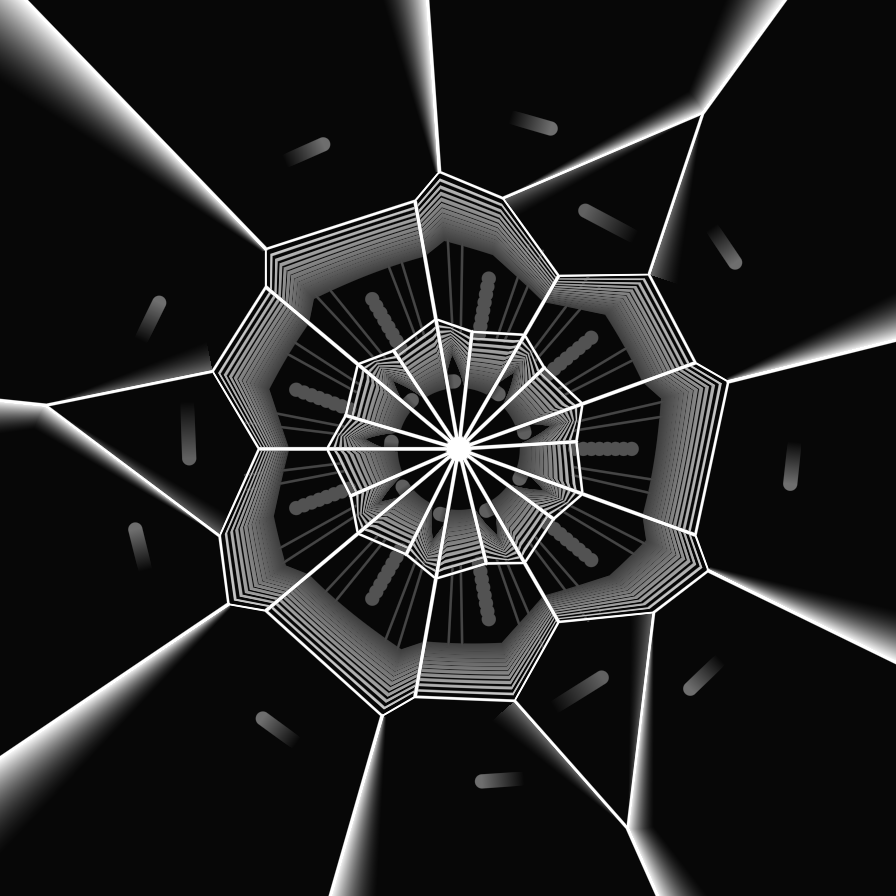
Reproduce this background procedurally as a WebGL 1 fragment shader.

```glsl
precision highp float;
// Monochrome spider web: radial threads, nested polygon bands, glowing rays and drifting comets.
uniform vec2 u_resolution;

const float BACKGROUND = 0.028;
const vec2 WEB_CENTER = vec2(0.512, 0.499);

// Folds the plane into sectors, each lying along +x (angles in degrees).
vec2 sector(vec2 p, float start, float period) {
  float a = degrees(atan(p.y, p.x)) - start;
  a = radians(mod(a + period * 0.5, period) - period * 0.5);
  return length(p) * vec2(cos(a), sin(a));
}

float cover(float d, float px) {
  return 1.0 - smoothstep(-px, px, d);
}

// Radius of the straight edge between polar points (degrees, radius).
float chord(float angle, vec2 a, vec2 b) {
  float toA = sin(radians(angle - a.x));
  float toB = sin(radians(b.x - angle));
  return a.y * b.y * sin(radians(b.x - a.x)) / (a.y * toA + b.y * toB);
}

// Outer outline, repeated every 120 degrees.
float outerRadius(float angle) {
  float a = mod(angle - 14.0, 120.0) + 14.0;
  if (a < 20.0) return chord(a, vec2(14.0, 0.31), vec2(20.0, 0.281));
  if (a < 42.5) return chord(a, vec2(20.0, 0.281), vec2(42.5, 0.288));
  if (a < 60.0) return chord(a, vec2(42.5, 0.288), vec2(60.0, 0.223));
  if (a < 80.0) return chord(a, vec2(60.0, 0.223), vec2(80.0, 0.284));
  if (a < 94.0) return chord(a, vec2(80.0, 0.284), vec2(94.0, 0.31));
  if (a < 100.0) return chord(a, vec2(94.0, 0.31), vec2(100.0, 0.281));
  return chord(a, vec2(100.0, 0.281), vec2(134.0, 0.31));
}

// Inner outline, repeated every 40 degrees.
float innerRadius(float angle) {
  float a = mod(angle - 3.5, 40.0) + 3.5;
  if (a < 20.0) return chord(a, vec2(3.5, 0.1315), vec2(20.0, 0.147));
  return chord(a, vec2(20.0, 0.147), vec2(43.5, 0.1315));
}

// Nested lines that crowd together and darken toward the inside.
float band(float r, float outer, float inner, float lines, float px) {
  float depth = outer - inner;
  float t = (outer - r) / depth;
  float phase = lines * t + 5.0 * t * t;
  float soft = (lines + 10.0 * t) * px / depth;
  float stripe = cover(abs(fract(phase + 0.5) - 0.5) - 0.14 - 0.6 * t, soft);
  float shade = mix(0.95, 0.24, pow(clamp(t, 0.0, 1.0), 0.65));
  return shade * stripe * cover(r - outer, px) * cover(inner - r, px);
}

// x: distance to a segment, y: position along it.
vec2 segment(vec2 p, vec2 a, vec2 b) {
  vec2 d = b - a;
  float h = clamp(dot(p - a, d) / dot(d, d), 0.0, 1.0);
  return vec2(length(p - a - d * h), h);
}

float thread(vec2 p, vec2 a, vec2 b, float halfWidth, float px) {
  return cover(segment(p, a, b).x - halfWidth, px);
}

// One-sided glow right of a segment, with a width at each end.
float sideGlow(vec2 p, vec2 a, vec2 b, float widthA, float widthB) {
  vec2 d = b - a;
  float h = dot(p - a, d) / dot(d, d);
  float side = dot(p - a, vec2(d.y, -d.x)) / length(d);
  float fall = clamp(1.0 - side / max(mix(widthA, widthB, h), 0.0005), 0.0, 1.0);
  return fall * fall * step(0.0, side) * step(0.0, h) * step(h, 1.0);
}

// Round head with a fading tangential tail.
float comet(vec2 p, float radius, float tail, float px) {
  vec2 s = segment(p, vec2(radius, 0.0), vec2(radius, tail));
  return cover(s.x - 0.008, px) * (1.0 - s.y);
}

void main() {
  float px = 0.8 / min(u_resolution.x, u_resolution.y);
  vec2 p = gl_FragCoord.xy / u_resolution - WEB_CENTER;
  float r = length(p);
  float angle = degrees(atan(p.y, p.x));
  float outer = outerRadius(angle);
  float inner = innerRadius(angle);
  float v = BACKGROUND;

  // Rays beyond the web, with glow on the counterclockwise side
  vec2 ray = sector(p, 14.0, 40.0);
  vec2 node = sector(p, 54.0, 120.0);
  float isNode = step(abs(degrees(atan(node.y, node.x))), 20.0);
  float start = mix(0.31, 0.464, isNode);
  float glow = sideGlow(ray, vec2(1.2, 0.0), vec2(start, 0.0), 0.25, mix(0.006, 0.03, isNode));
  float line = thread(ray, vec2(start, 0.0), vec2(1.2, 0.0), 0.0022, px);

  // Three pointed anchors
  vec2 tip = vec2(0.464, 0.0);
  vec2 left = vec2(0.2553, 0.1245);
  vec2 right = vec2(0.2822, -0.0574);
  glow = max(glow, sideGlow(node, tip, left, 0.035, 0.0));
  glow = max(glow, 0.4 * sideGlow(node, left, tip, 0.035, 0.0));
  glow = max(glow, 0.45 * sideGlow(node, right, tip, 0.045, 0.0));
  line = max(line, thread(node, tip, left, 0.0018, px));
  line = max(line, thread(node, tip, right, 0.0018, px));
  v = max(v, max(glow * step(outer, r), line));

  // Outer comets
  v = max(v, 0.43 * comet(sector(p, 34.0, 40.0), 0.372, 0.05, px));
  v = max(v, 0.38 * comet(sector(p, 62.0, 120.0), 0.301, -0.068, px));

  // Dim threads and bead chains between the two bands
  vec2 spoke = sector(p, 20.0, 40.0);
  vec2 mirrored = vec2(spoke.x, abs(spoke.y));
  for (int i = 0; i < 2; i++) {
    float a = radians(7.0 + 4.0 * float(i));
    vec2 dir = vec2(cos(a), sin(a));
    v = max(v, 0.27 * thread(mirrored, dir * 0.13, dir * 0.24, 0.0015, px));
  }
  vec2 chain = sector(p, 0.0, 40.0);
  float bead = 0.13 + 0.009 * clamp(floor((chain.x - 0.13) / 0.009 + 0.5), 0.0, 7.0);
  v = max(v, 0.32 * cover(length(chain - vec2(bead, 0.0)) - 0.008, px));

  // Both bands; the inner one opens into pointed gaps
  v = max(v, band(r, outer, 0.189 + 0.5 * (outer - 0.223), 8.0, px));
  float gap = max(0.0, 1.0 - abs(degrees(atan(ray.y, ray.x))) / 9.0);
  v = max(v, band(r, inner, 0.068 + 0.036 * gap, 8.0, px));
  v = max(v, cover(abs(r - outer) - 0.0016, px));
  v = max(v, cover(abs(r - inner) - 0.0016, px));

  // Core beads
  v = max(v, 0.37 * comet(ray, 0.0755, 0.02, px));
  v = max(v, 0.25 * comet(sector(p, 34.0, 40.0), 0.0765, -0.02, px));

  // Main threads and bright hub
  v = max(v, thread(spoke, vec2(0.0), vec2(outerRadius(angle), 0.0), 0.0021, px) * step(r, outer));
  v = max(v, thread(sector(p, 3.5, 40.0), vec2(0.0), vec2(0.1315, 0.0), 0.0021, px));
  v = max(v, cover(r - 0.0145, px * 2.0));
  gl_FragColor = vec4(vec3(v), 1.0);
}
```
